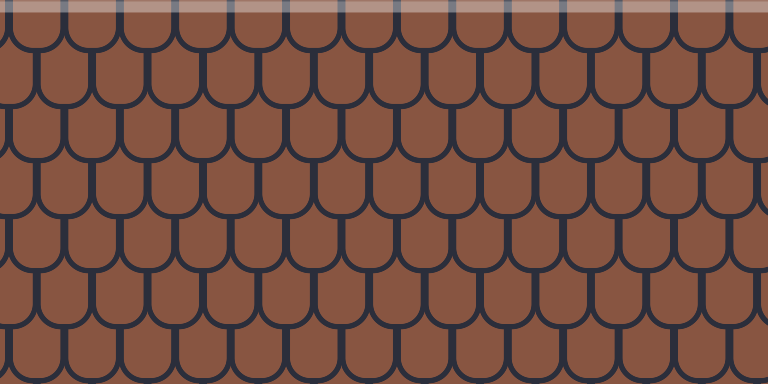
Write a Shadertoy shader that draws this pattern.

```glsl
// Overlapping round-ended clay roof tiles under a pale ridge strip.

// Signed distance to a tile that extends upward without end; p.y is height above its tip.
float tileDistance(vec2 p) {
    float radius = 0.46;
    vec2 q = vec2(abs(p.x) - 0.525 + radius, radius - p.y);
    return length(max(q, 0.0)) + min(max(q.x, q.y), 0.0) - radius;
}

void mainImage(out vec4 fragColor, in vec2 fragCoord) {
    vec3 clay = vec3(0.533, 0.333, 0.253);
    vec3 outline = vec3(0.17, 0.18, 0.23);

    // One unit is one tile width; y runs down from the top edge.
    float tilesPerHeight = 6.929;
    float pixel = tilesPerHeight / iResolution.y;
    vec2 p = vec2(fragCoord.x, iResolution.y - fragCoord.y) * pixel;

    // Paint courses from the lowest upward, each lapping over the one below.
    vec3 color = clay;
    float course = floor((p.y - 0.96) / 0.993);
    for (int i = 2; i >= 0; i--) {
        float row = course + float(i);
        float tip = 0.96 + 0.993 * row + 0.018 * mod(row, 2.0);
        float x = fract(p.x - 0.162 - 0.5 * row) - 0.5;
        float d = tileDistance(vec2(x, tip - p.y));
        float rim = smoothstep(-0.5 * pixel, 0.5 * pixel, d + 0.097);
        float cover = 1.0 - smoothstep(-0.5 * pixel, 0.5 * pixel, d);
        color = mix(color, mix(clay, outline, rim), cover);
    }

    // Translucent ridge strip with a fainter upper edge.
    float depth = p.y / tilesPerHeight;
    float edge = 0.5 / iResolution.y;
    float strip = 1.0 - smoothstep(0.0325 - edge, 0.0325 + edge, depth);
    float body = smoothstep(0.0039 - edge, 0.0039 + edge, depth);
    color = mix(color, vec3(0.98, 0.99, 1.0), strip * mix(0.2, 0.37, body));

    fragColor = vec4(color, 1.0);
}
```
